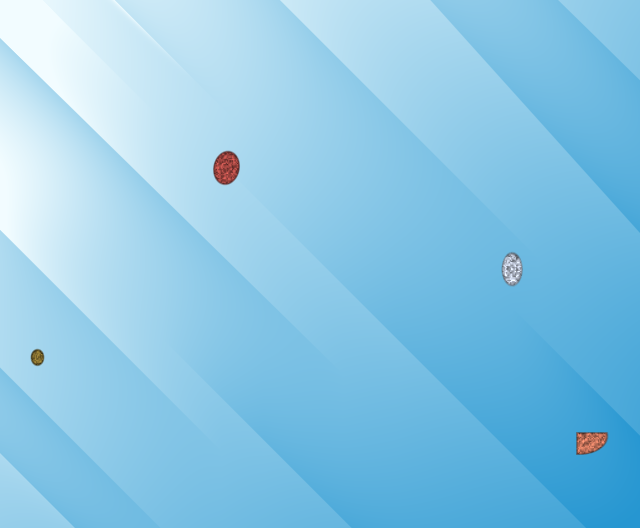
A Shadertoy shader for this background:

```glsl
// Diagonal folded bands of white to blue light, with a few small speckled pebbles.

const vec3 PALE_ICE = vec3(0.95, 0.99, 1.0);
const vec3 DEEP_SKY = vec3(0.15, 0.59, 0.82);
const float ABOVE = 1.0;   // shadow lies to the upper right of the edge
const float BELOW = -1.0;  // shadow lies to the lower left of the edge
const vec2 NO_FADE = vec2(0.0, 9.0);

float hash21(vec2 p) {
    vec3 q = fract(vec3(p.xyx) * 0.1031);
    q += dot(q, q.yzx + 33.33);
    return fract((q.x + q.y) * q.z);
}

float valueNoise(vec2 p) {
    vec2 cell = floor(p), f = fract(p);
    f = f * f * (3.0 - 2.0 * f);
    float low = mix(hash21(cell), hash21(cell + vec2(1, 0)), f.x);
    float high = mix(hash21(cell + vec2(0, 1)), hash21(cell + vec2(1, 1)), f.x);
    return mix(low, high, f.y);
}

// Tone change at a diagonal edge.
// line: x at the top, slope; fade: x of full strength, x of none;
// tone: shadow strength, highlight strength, falloff width.
float fold(vec2 p, vec2 line, vec2 fade, float side, vec3 tone, float pixel) {
    float d = side * (p.x - line.x - line.y * p.y);
    float strength = clamp((p.x - fade.y) / (fade.x - fade.y), 0.0, 1.0);
    float edge = mix(-tone.y, tone.x, smoothstep(-pixel, pixel, d));
    return strength * edge * exp(-abs(d) / tone.z);
}

// Speckled oval with a dark rim; parts left of or above the corner are cut.
vec3 pebble(vec3 base, vec2 p, vec2 center, vec2 radii, float tilt,
            vec2 corner, vec3 tint, float pixel) {
    vec2 q = p - center;
    q = mat2(cos(tilt), -sin(tilt), sin(tilt), cos(tilt)) * q;
    float r = length(q / radii);
    float d = (r - 1.0) * min(radii.x, radii.y);
    d = max(d, max(corner.x - p.x, corner.y - p.y));
    float grain = valueNoise(p * 420.0) * 0.65 + valueNoise(p * 190.0) * 0.35;
    float rings = 0.08 * cos(r * 19.0);
    vec3 stone = tint * (0.5 + grain + rings);
    stone *= mix(0.5, 1.0, smoothstep(0.0, 0.004, -d));
    return mix(base, stone, 1.0 - smoothstep(-pixel, pixel, d));
}

// Tone of the folded sheet: 0 is pale, 1 is deep blue.
float sheetTone(vec2 p, float px) {
    float t = 0.03 + 0.41 * p.x + 0.43 * p.y;

    // Soft glow on the left side
    vec2 glow = (p - vec2(0.0, 0.33)) / vec2(0.2, 0.15);
    t -= 0.13 * exp(-dot(glow, glow));

    // Folds of the left and lower left
    t += fold(p, vec2(-0.073, 1.02), vec2(0.0, 0.65), BELOW, vec3(0.35, 0.12, 0.1), px);
    t += fold(p, vec2(-0.435, 1.0), vec2(0.0, 0.42), BELOW, vec3(0.2, 0.17, 0.12), px);
    t += fold(p, vec2(-0.696, 1.0), vec2(0.0, 0.38), BELOW, vec3(0.2, 0.04, 0.09), px);
    t += fold(p, vec2(-0.858, 1.0), NO_FADE, ABOVE, vec3(0.12, 0.1, 0.08), px);
    t += fold(p, vec2(-0.334, 1.0), vec2(0.5, 0.31), ABOVE, vec3(0.1, 0.04, 0.12), px);

    // Pale folds of the upper left, with a thin bright rim
    t += fold(p, vec2(0.08, 1.0), vec2(0.05, 0.3), BELOW, vec3(-0.1, 0.0, 0.12), px);
    t += fold(p, vec2(0.217, 1.0), vec2(0.25, 0.45), ABOVE, vec3(0.1, -0.05, 0.06), px);
    t += fold(p, vec2(0.217, 1.0), vec2(0.25, 0.37), BELOW, vec3(-0.2, 0.0, 0.006), px);

    // Folds of the middle and right
    t += fold(p, vec2(0.11, 1.0), vec2(0.75, 0.42), ABOVE, vec3(0.07, 0.06, 0.2), px);
    t += fold(p, vec2(0.53, 1.0), vec2(0.6, 1.02), BELOW, vec3(0.16, 0.06, 0.12), px);
    t += fold(p, vec2(0.815, 0.9), NO_FADE, ABOVE, vec3(0.15, 0.06, 0.12), px);
    t += fold(p, vec2(1.057, 1.02), NO_FADE, BELOW, vec3(0.14, 0.05, 0.1), px);
    t += fold(p, vec2(0.387, 1.0), vec2(1.18, 0.97), BELOW, vec3(0.1, 0.05, 0.1), px);
    return clamp(t, 0.0, 1.0);
}

void mainImage(out vec4 fragColor, in vec2 fragCoord) {
    float pixel = 1.0 / iResolution.y;
    vec2 p = vec2(fragCoord.x, iResolution.y - fragCoord.y) * pixel;
    vec3 color = mix(PALE_ICE, DEEP_SKY, sheetTone(p, pixel));

    // Scattered pebbles: red, silver, olive and a cut rust one
    vec2 uncut = vec2(-1.0);
    color = pebble(color, p, vec2(0.429, 0.318), vec2(0.0245, 0.032), 0.2,
                   uncut, vec3(0.62, 0.27, 0.25), pixel);
    color = pebble(color, p, vec2(0.97, 0.51), vec2(0.0195, 0.0315), 0.0,
                   uncut, vec3(0.7, 0.73, 0.79), pixel);
    color = pebble(color, p, vec2(0.071, 0.677), vec2(0.0125, 0.0155), 0.0,
                   uncut, vec3(0.5, 0.42, 0.18), pixel);
    color = pebble(color, p, vec2(1.098, 0.826), vec2(0.053, 0.035), 0.0,
                   vec2(1.0918, 0.819), vec3(0.72, 0.42, 0.33), pixel);
    fragColor = vec4(color, 1.0);
}
```
